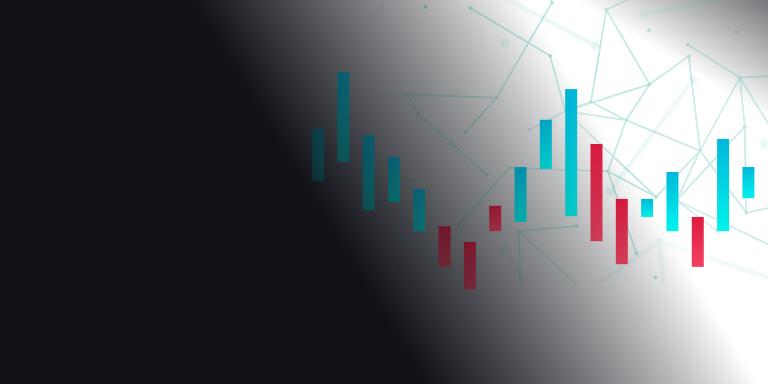
Reproduce this background procedurally as a Shadertoy shader.

```glsl
#define INK vec3(0.065, 0.072, 0.095)
#define PAPER vec3(1.0)
#define TEAL vec3(0.18, 0.69, 0.65)
#define RAMP_WIDTH 0.867
#define RAMP_SLANT 0.61
#define FIRST_BAR 0.828
#define BAR_STEP 0.06594
#define BAR_HALF 0.0156
#define LINK_HALF 0.0011
#define LINK_ALPHA 0.42
#define NET_FLOOR 0.25

const int BAR_COUNT = 18;

// Open and close heights; a close below its open is a falling bar
const vec2 BARS[BAR_COUNT] = vec2[BAR_COUNT](
    vec2(0.529, 0.664), vec2(0.578, 0.812), vec2(0.453, 0.648),
    vec2(0.474, 0.591), vec2(0.398, 0.508), vec2(0.411, 0.305),
    vec2(0.370, 0.246), vec2(0.464, 0.398), vec2(0.422, 0.565),
    vec2(0.560, 0.688), vec2(0.437, 0.768), vec2(0.625, 0.372),
    vec2(0.482, 0.312), vec2(0.435, 0.482), vec2(0.398, 0.552),
    vec2(0.435, 0.305), vec2(0.398, 0.638), vec2(0.484, 0.565));

vec2 hash2(vec2 p) {
    p = vec2(dot(p, vec2(127.1, 311.7)), dot(p, vec2(269.5, 183.3)));
    return fract(sin(p) * 43758.5);
}

float gradientNoise(vec2 p) {
    vec2 i = floor(p), f = fract(p);
    vec2 u = f * f * (3.0 - 2.0 * f);
    vec2 e = vec2(0.0, 1.0);
    float a = dot(hash2(i) * 2.0 - 1.0, f);
    float b = dot(hash2(i + e.yx) * 2.0 - 1.0, f - e.yx);
    float c = dot(hash2(i + e.xy) * 2.0 - 1.0, f - e.xy);
    float d = dot(hash2(i + e.yy) * 2.0 - 1.0, f - e.yy);
    return mix(mix(a, b, u.x), mix(c, d, u.x), u.y);
}

float segmentDistance(vec2 p, vec2 a, vec2 b) {
    vec2 pa = p - a, ba = b - a;
    return length(pa - ba * clamp(dot(pa, ba) / dot(ba, ba), 0.0, 1.0));
}

float blob(vec2 p, vec2 centre, float radius) {
    vec2 d = (p - centre) / radius;
    return exp(-dot(d, d));
}

// Chance that two neighbouring nodes are linked
float linkOdds(vec2 p) {
    return 0.16 + 0.38 * blob(p, vec2(1.72, 0.72), 0.22)
                + 0.34 * blob(p, vec2(1.41, 0.85), 0.09)
                + 0.34 * blob(p, vec2(1.39, 0.36), 0.11);
}

vec2 nodeAt(vec2 cell, float size) {
    return (cell + 0.06 + 0.88 * hash2(cell)) * size;
}

// Jittered grid of nodes, with random links between adjacent cells
float network(vec2 p, float size, float soft) {
    vec2 home = floor(p / size);
    float cover = 0.0;
    for (int i = 0; i < 9; i++) {
        vec2 cellA = home + vec2(i % 3, i / 3) - 1.0;
        vec2 a = nodeAt(cellA, size);
        float dotRadius = LINK_HALF * 2.0 + soft * 0.5;
        cover = max(cover, 1.0 - smoothstep(0.0, soft, length(p - a) - dotRadius));
        for (int j = i + 1; j < 9; j++) {
            vec2 cellB = home + vec2(j % 3, j / 3) - 1.0;
            vec2 gap = abs(cellB - cellA);
            vec2 b = nodeAt(cellB, size);
            float pick = hash2(cellA * 1.7 + cellB * 3.1).x;
            if (max(gap.x, gap.y) > 1.5 || pick > linkOdds(0.5 * (a + b))) continue;
            float d = segmentDistance(p, a, b) - LINK_HALF;
            cover = max(cover, 0.75 * (1.0 - smoothstep(0.0, soft, d)));
        }
    }
    return cover;
}

void mainImage(out vec4 fragColor, in vec2 fragCoord) {
    vec2 p = fragCoord / iResolution.y;
    float pixel = 1.0 / iResolution.y;

    // Slanted ramp from ink to paper
    float ramp = (p.x - 0.5 - RAMP_SLANT * (1.0 - p.y)) / RAMP_WIDTH;
    ramp = clamp(ramp, 0.0, 1.0);
    float light = mix(ramp, ramp * ramp, 0.25);
    float visible = pow(light, 0.6);

    // Shaded upper right corner
    float corner = clamp((p.x - 1.5) / 0.5 - (1.0 - p.y) / 0.31, 0.0, 1.0);
    vec3 color = mix(INK, PAPER, light * (1.0 - 0.58 * corner));

    // Sharp near network and blurred far network
    float haze = 0.8 + 0.7 * gradientNoise(p * 4.0);
    float links = network(p, 0.145, pixel);
    links += 0.3 * network(p + vec2(4.3, 0.0), 0.27, 0.009);
    links *= haze * smoothstep(NET_FLOOR, NET_FLOOR + 0.03, p.y);
    links *= smoothstep(0.85, 1.15, p.x);
    color = mix(color, mix(INK, TEAL, visible), clamp(links * LINK_ALPHA, 0.0, 0.6));

    // Evenly spaced rising and falling bars
    float column = floor((p.x - FIRST_BAR) / BAR_STEP + 0.5);
    if (column >= 0.0 && column < float(BAR_COUNT)) {
        vec2 span = BARS[int(column)];
        float low = min(span.x, span.y), high = max(span.x, span.y);
        vec2 centre = vec2(FIRST_BAR + column * BAR_STEP, 0.5 * (low + high));
        vec2 edge = abs(p - centre) - vec2(BAR_HALF, 0.5 * (high - low));
        float cover = clamp(0.5 - max(edge.x, edge.y) / pixel, 0.0, 1.0);
        float rise = clamp((p.y - low) / (high - low), 0.0, 1.0);
        vec3 rising = mix(vec3(0.0, 0.95, 0.93), vec3(0.0, 0.72, 0.86), rise);
        vec3 falling = mix(vec3(0.95, 0.26, 0.38), vec3(0.87, 0.10, 0.25), rise);
        vec3 barColor = span.y > span.x ? rising : falling;
        color = mix(color, mix(INK, barColor, visible), cover);
    }

    fragColor = vec4(color, 1.0);
}
```
